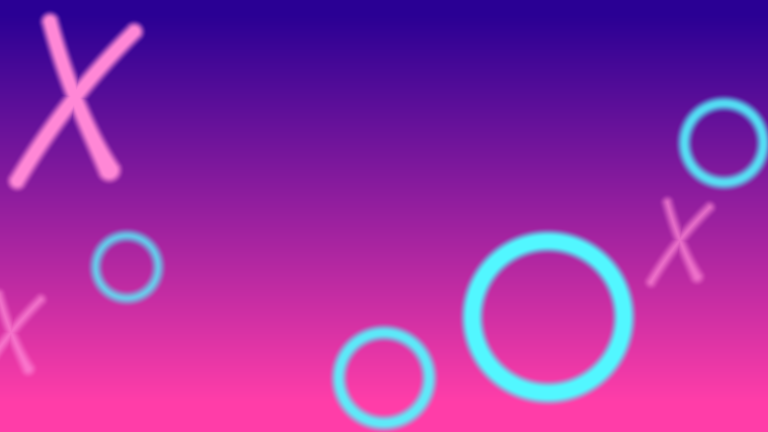
This background is drawn by a Shadertoy shader. Its source:

```glsl
// Soft neon rings and hand-drawn crosses over an indigo-to-pink gradient.
// Shapes are signed distances with blurred edges. Lengths are in canvas
// heights, with x measured from the centre and y from the bottom.

const vec3 SKY_TOP    = vec3(0.165, 0.0, 0.58);
const vec3 SKY_BOTTOM = vec3(1.0, 0.24, 0.66);
const vec2 SKY_SPAN   = vec2(0.965, 0.07);   // heights where the blend starts and ends
const vec3 RING_COLOR  = vec3(0.32, 0.97, 1.0);
const vec3 CROSS_COLOR = vec3(1.0, 0.53, 0.84);
const float BLUR = 0.0115;                   // half width of a soft edge
const float STROKE_RADIUS = 0.0185;
const float BULB_RADIUS   = 0.025;           // thick end of the falling stroke

// Centre x, centre y, radius, half thickness
const vec4 RINGS[4] = vec4[4](
    vec4( 0.380, 0.266, 0.1755, 0.0215),
    vec4( 0.000, 0.125, 0.1045, 0.0138),
    vec4( 0.787, 0.669, 0.0914, 0.0125),
    vec4(-0.595, 0.382, 0.0722, 0.0102));
const float RING_OPACITY[4] = float[4](1.0, 0.92, 0.88, 0.78);

// Centre x, centre y, scale, opacity
const vec4 CROSSES[3] = vec4[3](
    vec4(-0.715, 0.7755, 1.0, 1.0),
    vec4( 0.685, 0.4444, 0.5, 0.75),
    vec4(-0.863, 0.2310, 0.5, 0.75));

float softFill(float d) {
    return 1.0 - smoothstep(-BLUR, BLUR, d);
}

float ringDistance(vec2 p, float radius, float halfWidth) {
    return abs(length(p) - radius) - halfWidth;
}

// Stroke from a to b, bowed sideways, with a separate radius at its end
float strokeDistance(vec2 p, vec2 a, vec2 b, float bow, float endRadius) {
    vec2 along = b - a;
    float h = clamp(dot(p - a, along) / dot(along, along), 0.0, 1.0);
    vec2 normal = normalize(vec2(-along.y, along.x));
    vec2 nearest = a + along * h + normal * bow * 4.0 * h * (1.0 - h);
    return length(p - nearest) - mix(STROKE_RADIUS, endRadius, pow(h, 6.0));
}

float crossDistance(vec2 p) {
    float falling = strokeDistance(p, vec2(-0.058, 0.174), vec2(0.079, -0.169),
                                   -0.011, BULB_RADIUS);
    float rising = strokeDistance(p, vec2(0.137, 0.151), vec2(-0.134, -0.194),
                                  -0.014, STROKE_RADIUS);
    return min(falling, rising);
}

void mainImage(out vec4 fragColor, in vec2 fragCoord) {
    vec2 p = (fragCoord - vec2(0.5 * iResolution.x, 0.0)) / iResolution.y;

    // Background gradient
    float blend = clamp((p.y - SKY_SPAN.x) / (SKY_SPAN.y - SKY_SPAN.x), 0.0, 1.0);
    vec3 color = mix(SKY_TOP, SKY_BOTTOM, blend);

    // Pink crosses
    for (int i = 0; i < 3; i++) {
        vec4 c = CROSSES[i];
        float d = crossDistance((p - c.xy) / c.z) * c.z;
        color = mix(color, CROSS_COLOR, softFill(d) * c.w);
    }

    // Cyan rings
    for (int i = 0; i < 4; i++) {
        vec4 r = RINGS[i];
        float d = ringDistance(p - r.xy, r.z, r.w);
        color = mix(color, RING_COLOR, softFill(d) * RING_OPACITY[i]);
    }

    fragColor = vec4(color, 1.0);
}
```
